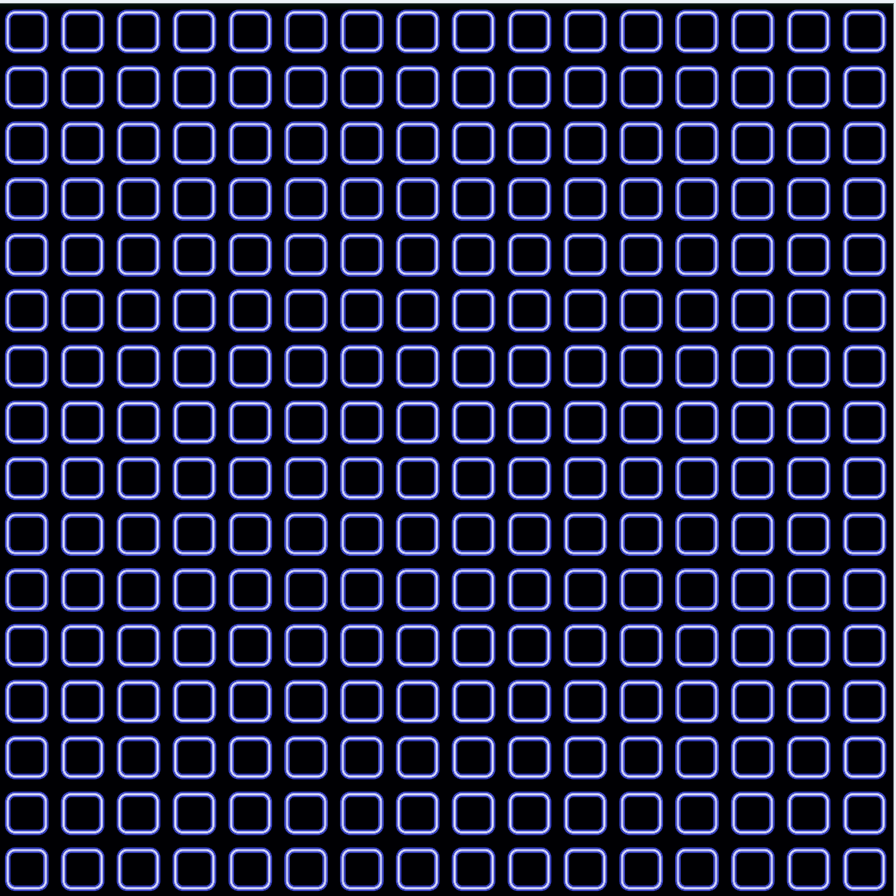
Reproduce this pattern procedurally as a three.js fragment shader.

```glsl
// Sixteen by sixteen glowing rounded squares in blue neon on black.
// Each cell measures its distance to a rounded outline, and nested bands of
// colour brighten towards that line. A pale strip closes the top and right.

varying vec2 vUv;

float roundedBox(vec2 p, float halfSize, float radius) {
  vec2 q = abs(p) - halfSize + radius;
  return length(max(q, 0.0)) + min(max(q.x, q.y), 0.0) - radius;
}

// 1 inside the given distance from the line, fading softly to 0 outside it
float band(float dist, float halfWidth, float softness) {
  return 1.0 - smoothstep(halfWidth - softness, halfWidth + softness, dist);
}

// Neon profile, from the dark outer halo to the white core
vec3 neon(float dist) {
  vec3 color = vec3(0.0, 0.0, 0.01);
  color = mix(color, vec3(0.07, 0.09, 0.36), band(dist, 0.057, 0.006));
  color = mix(color, vec3(0.21, 0.25, 0.74), band(dist, 0.046, 0.005));
  color = mix(color, vec3(0.49, 0.51, 0.91), band(dist, 0.026, 0.004));
  color = mix(color, vec3(0.68, 0.70, 0.93), band(dist, 0.018, 0.004));
  return mix(color, vec3(0.90, 0.90, 0.95), band(dist, 0.007, 0.004));
}

void main() {
  // Grid pitch is slightly under one sixteenth, leaving room for the strip
  vec2 cell = fract(vUv / 0.06233) - 0.4805;
  vec3 color = neon(abs(roundedBox(cell, 0.341, 0.136)));

  // Faint green cast just below the top strip
  color += vec3(0.0, 0.05, 0.02) * smoothstep(0.988, 0.996, vUv.y);

  // Pale strip along the top and right edges
  vec2 edge = smoothstep(vec2(0.9965, 0.9955), vec2(0.9980, 0.9970), vUv);
  color = mix(color, vec3(0.92, 0.95, 0.97), max(edge.x, edge.y));

  gl_FragColor = vec4(color, 1.0);
}
```
